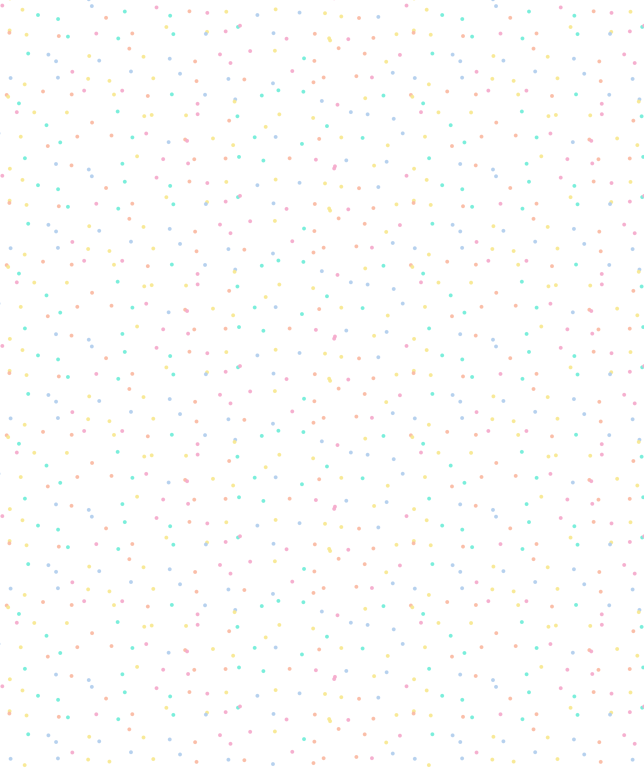
Give the GLSL for this pattern, as a Shadertoy shader.

```glsl
// Small pastel confetti dots scattered evenly over white.
// A staggered grid holds one jittered dot per cell, now and then a touching
// pair; the cell hash wraps so the scatter repeats as a tile.

const float CELL_SIZE   = 0.0277;          // cell width, in canvas heights
const vec2  TILE_CELLS  = vec2(19.0, 8.0); // cells per repeat (even row count)
const float DOT_RADIUS  = 0.00245;         // in canvas heights
const float JITTER      = 0.74;            // share of the cell a dot may roam
const float PAIR_CHANCE = 0.05;            // cells holding two dots
const float PAIR_OFFSET = 0.11;            // distance inside a pair, in cells
const float OPACITY     = 0.95;
const float EDGE_PIXELS = 0.7;             // half width of the soft edge

const vec3 PAPER  = vec3(1.0);
const vec3 MINT   = vec3(0.45, 0.93, 0.85);
const vec3 BLUE   = vec3(0.70, 0.81, 0.93);
const vec3 PEACH  = vec3(0.98, 0.73, 0.64);
const vec3 PINK   = vec3(0.96, 0.67, 0.80);
const vec3 YELLOW = vec3(0.97, 0.91, 0.57);

// Integer hash: three values in 0..1 for a wrapped cell and a layer
vec3 hashCell(vec2 cell, uint layer) {
    uvec3 v = uvec3(uvec2(mod(cell, TILE_CELLS)), layer);
    v = v * 1664525u + 1013904223u;
    v.x += v.y * v.z; v.y += v.z * v.x; v.z += v.x * v.y;
    v ^= v >> 16u;
    v.x += v.y * v.z; v.y += v.z * v.x; v.z += v.x * v.y;
    return vec3(v >> 8u) / 16777216.0;
}

vec3 pastel(float pick) {
    vec3 palette[5] = vec3[5](MINT, BLUE, PEACH, PINK, YELLOW);
    return palette[min(int(pick * 5.0), 4)];
}

// Lays one soft-edged dot over the colour below it
vec3 paintDot(vec3 below, vec2 offset, float edge, vec3 ink) {
    float radius = DOT_RADIUS / CELL_SIZE;
    float cover = 1.0 - smoothstep(radius - edge, radius + edge, length(offset));
    return mix(below, ink, cover * OPACITY);
}

void mainImage(out vec4 fragColor, in vec2 fragCoord) {
    vec2 p = fragCoord / (iResolution.y * CELL_SIZE);
    float edge = EDGE_PIXELS / (iResolution.y * CELL_SIZE);
    vec3 color = PAPER;

    // Visit the surrounding cells; odd rows are shifted by half a cell
    for (int j = -1; j <= 1; j++) {
        float row = floor(p.y) + float(j);
        float stagger = 0.5 * mod(row, 2.0);
        for (int i = -1; i <= 1; i++) {
            vec2 cell = vec2(floor(p.x - stagger) + float(i), row);
            vec3 place = hashCell(cell, 1u);
            vec3 extra = hashCell(cell, 2u);
            vec2 center = cell + vec2(stagger, 0.0) + 0.5 + JITTER * (place.xy - 0.5);
            color = paintDot(color, p - center, edge, pastel(place.z));

            // Occasional partner dot
            if (extra.x < PAIR_CHANCE) {
                float angle = 6.2832 * extra.y;
                vec2 partner = center + PAIR_OFFSET * vec2(cos(angle), sin(angle));
                color = paintDot(color, p - partner, edge, pastel(extra.z));
            }
        }
    }
    fragColor = vec4(color, 1.0);
}
```
